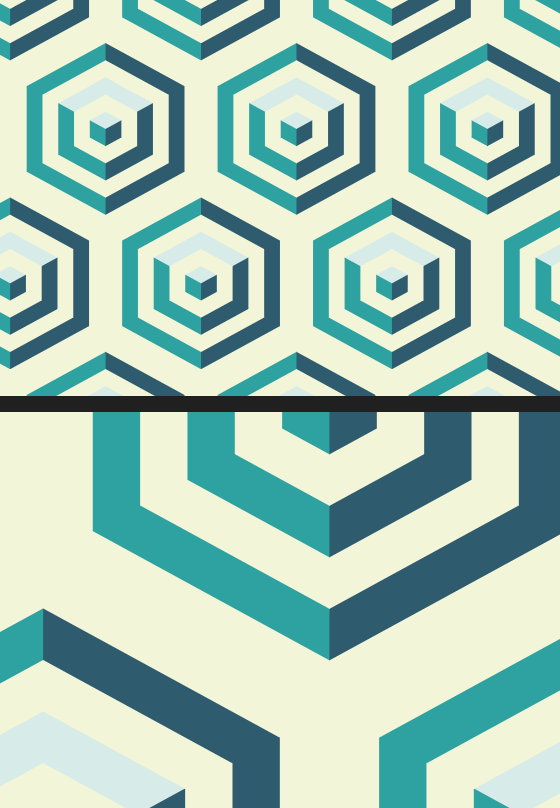
Top, the full canvas; bottom, a detail of the centre.
Reproduce this pattern procedurally as a WebGL 2 fragment shader.

```glsl
#version 300 es
precision highp float;
// Staggered rows of nested isometric hexagons: an outer two-tone ring,
// a three-tone ring and a small solid cube, all concentric. A hexagonal
// norm gives the bands; the sign of x and a wedge choose the face colour.

uniform vec2 u_resolution;
out vec4 fragColor;

// Lengths are fractions of the canvas width.
const vec2 ANCHOR = vec2(0.3590, 0.2012);  // centre of one motif
const vec2 PITCH = vec2(0.3409, 0.2757);   // column and row spacing
const float BAND = 0.02818;                // width of each band and gap
const float SLOPE = 0.546;                 // rise of the slanted edges
const float APEX = 1.088;                  // apex height over half width
const float BAND_COUNT = 5.0;              // bands and gaps in a motif
const float PALE_LIMIT = 3.5;              // bands within it have a pale top

const vec3 CREAM = vec3(0.949, 0.961, 0.843);
const vec3 TEAL = vec3(0.180, 0.632, 0.630);
const vec3 NAVY = vec3(0.180, 0.358, 0.430);
const vec3 PALE = vec3(0.843, 0.920, 0.910);

// Offset from the nearest point of a rectangular lattice.
vec2 latticeOffset(vec2 p, vec2 period) {
    return p - period * round(p / period);
}

// Half width of the centred hexagon that passes through p.
float hexNorm(vec2 p) {
    p = abs(p);
    return max(p.x, (p.y + SLOPE * p.x) / APEX);
}

// Coverage of a pixel by the side where the distance is positive.
float coverage(float dist, float pixel) {
    return clamp(dist / pixel + 0.5, 0.0, 1.0);
}

void main() {
    float pixel = 1.0 / u_resolution.x;
    vec2 p = gl_FragCoord.xy * pixel - ANCHOR;

    // Two interleaved lattices form the staggered rows; keep the nearer motif.
    vec2 period = PITCH * vec2(1.0, 2.0);
    vec2 q = latticeOffset(p, period);
    vec2 shifted = latticeOffset(p - 0.5 * period, period);
    if (hexNorm(shifted) < hexNorm(q)) q = shifted;

    // Even bands are inked; clamping fills the core and ends the outer ring.
    float ring = hexNorm(q) / BAND;
    float t = clamp(ring, 0.5, BAND_COUNT + 0.5);
    float edge = 0.5 - abs(mod(t + 0.5, 2.0) - 1.0);
    float ink = coverage(edge * BAND, pixel);

    // Left and right faces, with a pale top face on the inner bands.
    vec3 face = mix(TEAL, NAVY, coverage(q.x, pixel));
    float topDist = (q.y - SLOPE * abs(q.x)) / length(vec2(1.0, SLOPE));
    if (ring < PALE_LIMIT) face = mix(face, PALE, coverage(topDist, pixel));

    fragColor = vec4(mix(CREAM, face, ink), 1.0);
}
```
